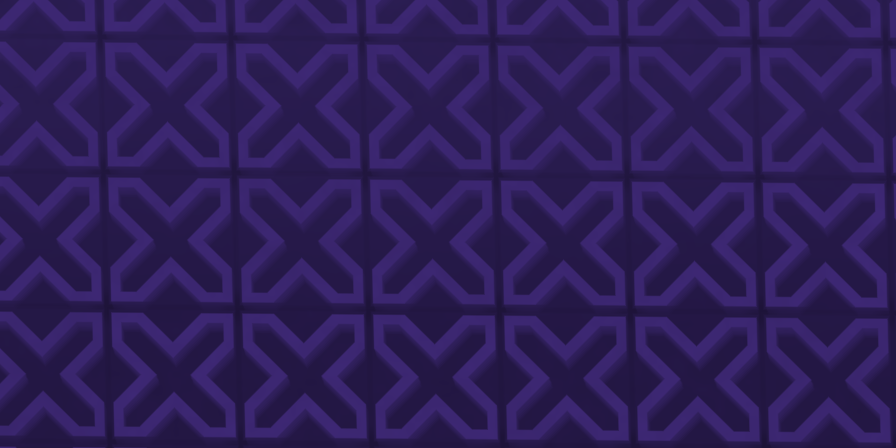
Write a Shadertoy shader that draws this pattern.

```glsl
// Purple relief lattice of raised X-shaped tiles with bright rims and sunken floors.
#define PERIOD vec2(0.2922, 0.3013)     // tile spacing, canvas height = 1
#define FIRST_CENTRE vec2(0.3674, 0.231) // centre of one tile, from the top left
#define SKEW vec2(0.024, 0.008)         // slight lean of columns and rows
#define HALF_SIZE vec2(0.1354, 0.138)   // half extent of a tile
#define ARM 0.0516                      // half width of an X arm
#define RIM vec2(0.0215, 0.0250)        // rim width: straight, diagonal
#define WALL_OFFSET vec2(-0.007, -0.021) // visible depth of the walls
#define WEAR 0.07                       // strength of the mottling
#define RIM_COLOR vec3(0.232, 0.150, 0.440)
#define WALL_COLOR vec3(0.198, 0.130, 0.380)
#define FLOOR_HIGH vec3(0.162, 0.110, 0.312)
#define FLOOR_LOW vec3(0.138, 0.090, 0.267)

float hash(vec2 p) {
    vec3 q = fract(vec3(p.xyx) * 0.1031);
    q += dot(q, q.yzx + 33.33);
    return fract((q.x + q.y) * q.z);
}

float noise(vec2 p) {
    vec2 i = floor(p), f = fract(p);
    f = f * f * (3.0 - 2.0 * f);
    return mix(mix(hash(i), hash(i + vec2(1, 0)), f.x),
               mix(hash(i + vec2(0, 1)), hash(i + vec2(1, 1)), f.x), f.y);
}

// Continuous tile coordinates; whole numbers lie on tile centres
vec2 gridCoord(vec2 p) {
    return (p - SKEW * p.yx - FIRST_CENTRE) / PERIOD;
}

// Distances to the tile's bounding box (x) and to its diagonal arms (y)
vec2 tileDistances(vec2 p) {
    vec2 local = abs(fract(gridCoord(p) + 0.5) - 0.5) * PERIOD;
    vec2 box = local - HALF_SIZE;
    return vec2(max(box.x, box.y), abs(local.x - local.y) * 0.7071 - ARM);
}

// Coverage of the raised rim
float rimMask(vec2 p, float blur) {
    vec2 d = tileDistances(p);
    vec2 inset = d + RIM;
    float band = max(max(d.x, d.y), -max(inset.x, inset.y));
    return 1.0 - smoothstep(-blur, blur, band);
}

void mainImage(out vec4 fragColor, in vec2 fragCoord) {
    float pixel = 1.0 / iResolution.y;
    vec2 p = fragCoord * pixel;
    p.y = 1.0 - p.y; // measured downward from the top

    vec2 grid = gridCoord(p);
    vec2 d = tileDistances(p);
    float tileTone = hash(floor(grid + 0.5) + 40.0) - 0.5;
    float mottle = noise(p * 23.0) * 0.65 + noise(p * 61.0 + 9.0) * 0.35 - 0.5;

    // Sunken floor, darker toward the bottom
    float depth = smoothstep(0.1, 0.85, p.y + 0.25 * mottle + 0.12 * tileTone);
    vec3 color = mix(FLOOR_HIGH, FLOOR_LOW, depth);

    // Seams between tiles, darkest at the crossings
    vec2 seam = abs(fract(grid) - 0.5) * PERIOD;
    float groove = 1.0 - smoothstep(0.003, 0.009, min(seam.x, seam.y));
    float crossing = 1.0 - smoothstep(0.01, 0.05, max(seam.x, seam.y));
    color *= 1.0 - groove * (0.05 + 0.12 * crossing);

    // Walls below the rims fade into the floor
    float wall = 0.0;
    for (int i = 1; i <= 8; i++) {
        float t = float(i) / 8.0;
        float edge = rimMask(p + WALL_OFFSET * t, max(pixel, 0.0022));
        wall = max(wall, edge * (1.0 - 0.75 * t * t));
    }
    float inGap = smoothstep(-0.002, 0.003, d.x);
    color = mix(color, WALL_COLOR, wall * (0.9 - 0.55 * inGap));

    // Flat rim with faint tone changes
    vec3 rimColor = RIM_COLOR * (1.0 + 0.03 * tileTone);
    color = mix(color, rimColor, rimMask(p, 0.75 * pixel + 0.0006));

    color *= 1.0 + WEAR * mottle;
    fragColor = vec4(color, 1.0);
}
```
